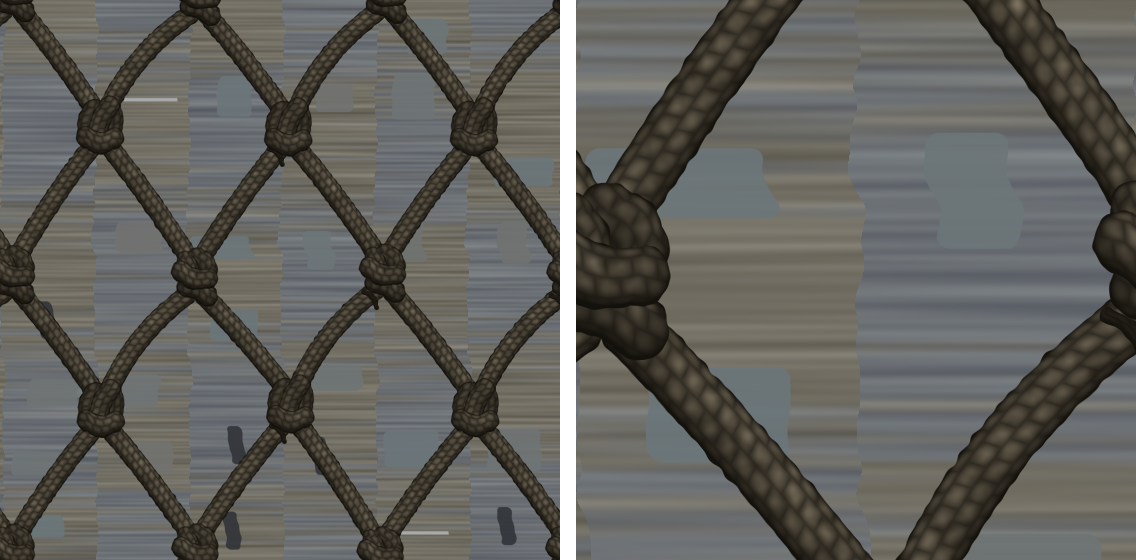
Left: the whole. Right: its middle third, enlarged.
Write a Shadertoy shader that draws this pattern.

```glsl
// Knotted rope net, three meshes across and two down, over streaked panels.
// Ropes and knot loops are bent capsules with braided shading; the backdrop
// is stretched gradient noise in ragged columns with scattered flat slabs.

const float COLUMNS = 3.0;
const float ROW_STEP = 0.25;
const vec2  NET_ORIGIN = vec2(0.018, 0.010);
const float ODD_ROW_LIFT = 0.012;
const float KNOT_JITTER = 0.010;
const float ROPE_RADIUS = 0.0178;
const float BRAID_PITCH = 0.0150;
const float PANELS = 6.0;
const vec3 ROPE_DARK  = vec3(0.075, 0.065, 0.045);
const vec3 ROPE_LIGHT = vec3(0.42, 0.385, 0.32);
const vec3 COOL_LIGHT = vec3(0.46, 0.48, 0.495);
const vec3 COOL_DARK  = vec3(0.34, 0.355, 0.385);
const vec3 WARM_LIGHT = vec3(0.495, 0.48, 0.435);
const vec3 WARM_DARK  = vec3(0.35, 0.335, 0.29);
const vec3 SLAB_GREY  = vec3(0.43, 0.455, 0.46);
const vec3 SLAB_DARK  = vec3(0.19, 0.20, 0.22);
const vec3 STREAK     = vec3(0.68, 0.69, 0.70);
const vec3 LIGHT_DIR  = vec3(0.10, 0.42, 0.90);

vec2 hash2(vec2 p) {
    return fract(sin(vec2(dot(p, vec2(127.1, 311.7)), dot(p, vec2(269.5, 183.3)))) * 43758.5);
}

float gradientNoise(vec2 p) {
    vec2 i = floor(p), f = fract(p);
    vec2 w = f * f * f * (f * (f * 6.0 - 15.0) + 10.0);
    vec2 e = vec2(0.0, 1.0);
    float a = dot(hash2(i) * 2.0 - 1.0, f);
    float b = dot(hash2(i + e.yx) * 2.0 - 1.0, f - e.yx);
    float c = dot(hash2(i + e.xy) * 2.0 - 1.0, f - e.xy);
    float d = dot(hash2(i + e.yy) * 2.0 - 1.0, f - e.yy);
    return mix(mix(a, b, w.x), mix(c, d, w.x), w.y);
}

// Antialiased coverage of a signed distance
float cover(float d) {
    float px = 0.8 / iResolution.y;
    return 1.0 - smoothstep(-px, px, d);
}

vec3 backdrop(vec2 p) {
    // Ragged columns
    float ragged = 0.016 * gradientNoise(vec2(3.7, p.y * 13.0)) + 0.008 * gradientNoise(vec2(8.2, p.y * 45.0));
    float x = (p.x - 0.004 + ragged) * PANELS;
    float panel = floor(x);

    // Warm and cool zones alternate between columns and rows
    float parity = 1.0 - 2.0 * mod(panel, 2.0);
    float zone = 0.45 * parity * cos(12.566 * (p.y - 0.5));
    zone += 0.8 * gradientNoise(vec2(panel * 5.3, p.y * 9.0));
    zone += 0.9 * gradientNoise(vec2(p.x * 2.0 + panel * 9.1, p.y * 75.0));
    float warmth = smoothstep(-0.35, 0.35, zone);

    // Long horizontal streaks
    float fine = gradientNoise(vec2(p.x * 2.5 + panel * 17.3, p.y * 170.0));
    float broad = gradientNoise(vec2(p.x * 1.5 + panel * 7.7, p.y * 48.0));
    float tone = clamp(0.66 + 1.0 * fine + 0.6 * broad, -0.2, 1.3);
    vec3 col = mix(mix(COOL_DARK, COOL_LIGHT, tone), mix(WARM_DARK, WARM_LIGHT, tone), warmth);

    // Flat slabs and thin bright streaks, at most one per cell
    vec2 grid = vec2(PANELS, 8.0);
    vec2 cell = vec2(panel, floor(p.y * grid.y));
    vec2 kind = hash2(cell + 4.3), place = hash2(cell + 21.7), size = hash2(cell + 38.1);
    vec2 q = (vec2(fract(x), fract(p.y * grid.y)) - 0.5 - (place - 0.5) * 0.3) / grid;
    vec2 halfSize = mix(vec2(0.12, 0.14), vec2(0.33), size) / grid;
    vec3 slab = SLAB_GREY + (kind.y - 0.5) * vec3(0.03, -0.02, -0.05);
    if (kind.x < 0.09) {
        slab = SLAB_DARK;
        halfSize = vec2(0.013, 0.034);
        q.x += 0.12 * q.y;
    } else if (kind.x < 0.19) {
        slab = STREAK;
        halfSize = vec2(0.05, 0.003);
    }
    float rounding = min(0.008, halfSize.y * 0.4);
    vec2 edge = abs(q) - halfSize + rounding;
    float d = length(max(edge, 0.0)) + min(max(edge.x, edge.y), 0.0) - rounding;
    return mix(col, slab, cover(d) * step(kind.x, 0.58) * 0.9);
}

// Paints one braided strand from a to b, bowed sideways by bend
void strand(inout vec3 col, vec2 p, vec2 a, vec2 b, float bend, float radius, float tone) {
    float len = length(b - a);
    vec2 axis = (b - a) / len, normal = vec2(-axis.y, axis.x), q = p - a;
    float along = dot(q, axis), t = clamp(along / len, 0.0, 1.0);
    vec2 off = vec2(along - t * len, dot(q, normal) - bend * 4.0 * t * (1.0 - t));
    float d = length(off) - radius + 0.0025 * gradientNoise(p * 110.0);
    if (d > 0.01) return;

    // Round body
    vec2 n = (axis * off.x + normal * off.y) / radius;
    float z = sqrt(max(0.0, 1.0 - dot(n, n)));
    float light = max(0.0, dot(vec3(n, z), LIGHT_DIR)) * smoothstep(-0.1, 0.65, z);

    // Staggered braid scales wrapped around it
    float wrap = asin(clamp(off.y / radius, -1.0, 1.0)) * 1.4;
    float lift = along / BRAID_PITCH + 0.5 * mod(floor(wrap), 2.0) + 0.3 * wrap;
    vec2 scale = 2.0 * fract(vec2(wrap, lift)) - 1.0;
    float bead = (1.0 - scale.x * scale.x) * (1.0 - scale.y * scale.y);
    float wear = 1.0 + 0.45 * gradientNoise(p * 38.0) + 0.35 * gradientNoise(p * 150.0);
    col = mix(col, mix(ROPE_DARK, ROPE_LIGHT, light * (0.38 + 0.55 * bead) * wear * tone), cover(d));
}

vec2 knotAt(vec2 id) {
    float odd = mod(id.y, 2.0);
    vec2 base = vec2((id.x + 0.5 * odd) / COLUMNS, id.y * ROW_STEP + ODD_ROW_LIFT * odd);
    return NET_ORIGIN + base + (hash2(id + 11.0) - 0.5) * KNOT_JITTER;
}

void knot(inout vec3 col, vec2 p, vec2 id) {
    vec2 q = p - knotAt(id);
    if (hash2(id + 5.0).x > 0.75) // frayed end
        strand(col, q, vec2(-0.035, -0.035), vec2(-0.012, -0.062), 0.006, 0.005, 0.2);
    if (mod(id.y, 2.0) > 0.5) {
        strand(col, q, vec2(-0.022, -0.008), vec2(-0.012, 0.030), 0.004, 0.020, 0.70);
        strand(col, q, vec2(0.018, 0.034), vec2(0.022, 0.000), 0.003, 0.018, 0.65);
        strand(col, q, vec2(0.016, 0.038), vec2(-0.004, -0.004), -0.003, 0.018, 0.80);
        strand(col, q, vec2(-0.024, -0.018), vec2(0.022, -0.020), -0.010, 0.020, 0.80);
    } else {
        strand(col, q, vec2(0.004, 0.032), vec2(0.022, 0.012), 0.004, 0.019, 0.75);
        strand(col, q, vec2(-0.014, -0.020), vec2(0.022, -0.036), 0.004, 0.019, 0.70);
        strand(col, q, vec2(-0.018, 0.030), vec2(-0.008, 0.004), 0.003, 0.015, 0.75);
        strand(col, q, vec2(-0.024, 0.008), vec2(0.022, -0.004), -0.007, 0.019, 0.80);
    }
}

void mainImage(out vec4 fragColor, in vec2 fragCoord) {
    vec2 p = fragCoord / iResolution.y;
    vec3 col = backdrop(p);
    vec2 home = floor((p - NET_ORIGIN) * vec2(COLUMNS, 1.0 / ROW_STEP));

    // Two ropes hang from each knot to the row below; knots cover their ends
    for (int pass = 0; pass < 2; pass++)
    for (int r = -1; r <= 2; r++)
    for (int c = -1; c <= 1; c++) {
        vec2 id = home + vec2(c, r);
        if (pass == 1) { knot(col, p, id); continue; }
        float odd = mod(id.y, 2.0);
        for (float side = -1.0; side < 2.0; side += 2.0) {
            vec2 child = id + vec2(odd - 0.5 + 0.5 * side, -1.0);
            vec2 top = knotAt(id) + vec2(side * 0.016, -0.035);
            vec2 bottom = knotAt(child) + vec2(-side * 0.014, 0.036);
            float bend = side > 0.0 ? 0.003 : mix(-0.014, -0.004, odd);
            strand(col, p, top, bottom, bend, ROPE_RADIUS, 1.0);
        }
    }
    fragColor = vec4(col, 1.0);
}
```
